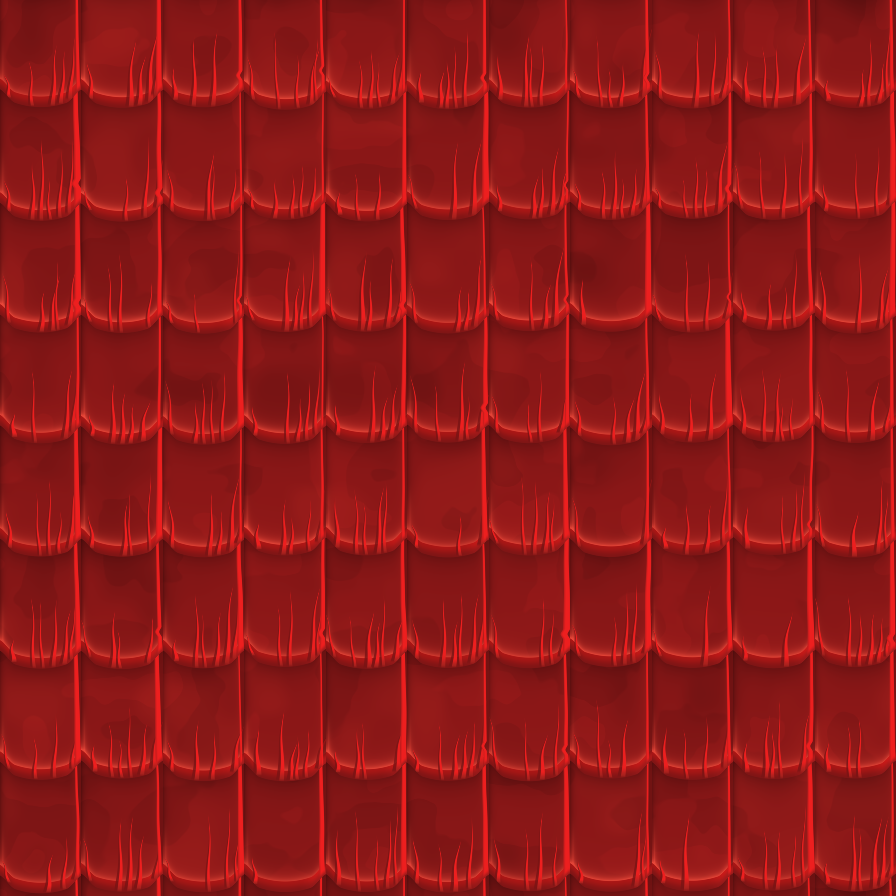
Write a Shadertoy shader that draws this texture.

```glsl
// Red roof of overlapping rounded shingles with lit ridges, bevelled rims and tapering cracks.
#define COLS 11.0
#define ROWS 8.0
#define RIM 0.095
#define CURVE 0.16
#define RIDGE 0.034
#define CRACKS 6
#define CRACK_WIDTH 0.026
#define DARK vec3(0.47, 0.078, 0.078)
#define BASE vec3(0.54, 0.09, 0.09)
#define WARM vec3(0.65, 0.13, 0.115)
#define BRIGHT vec3(0.93, 0.12, 0.12)
#define PALE vec3(0.93, 0.29, 0.23)

float hash(vec2 p) {
    vec3 q = fract(vec3(p.xyx) * 0.1031);
    q += dot(q, q.yzx + 33.33);
    return fract((q.x + q.y) * q.z);
}

// Value noise that wraps after the given period
float noise(vec2 p, float period) {
    vec2 i = floor(p), f = fract(p);
    vec2 w = f * f * (3.0 - 2.0 * f);
    vec2 a = mod(i, period), b = mod(i + 1.0, period);
    return mix(mix(hash(a), hash(vec2(b.x, a.y)), w.x),
               mix(hash(vec2(a.x, b.y)), hash(b), w.x), w.y);
}

// Random value per shingle and channel, wrapping around the canvas
float tileHash(vec2 id, float channel) {
    return hash(mod(id, vec2(COLS, ROWS)) + channel * vec2(17.0, 29.0) + 3.0);
}

// Height of the lower edge of a shingle: a shallow arc with clipped corners
float lowerEdge(float u, vec2 id) {
    float s = abs(2.0 * u - 1.0);
    float arc = CURVE * (0.6 * s * s + 0.4 * smoothstep(0.62, 1.0, s));
    return 0.02 + 0.03 * tileHash(id, 1.0) + arc;
}

// Painted stains: faint clouds plus flat, firm-edged patches
vec3 stainedRed(vec2 uv) {
    float cloud = 0.6 * noise(uv * 9.0, 9.0) + 0.4 * noise(uv * 23.0 + 5.0, 23.0);
    float patches = noise(uv * 21.0 + 0.3 * noise(uv * 60.0, 60.0), 21.0);
    vec3 col = mix(DARK, BASE, smoothstep(0.12, 0.45, cloud));
    col = mix(col, WARM, 0.35 * smoothstep(0.62, 0.85, cloud));
    col *= 1.0 - 0.07 * smoothstep(0.72, 0.75, patches);
    return col * (1.0 + 0.06 * smoothstep(0.25, 0.22, patches));
}

vec3 shingle(float u, float v, vec2 id, vec2 uv, vec2 aa) {
    float rise = v - lowerEdge(u, id);
    float cover = 1.0 + lowerEdge(u, id + vec2(0, 1)) - v;
    float face = smoothstep(RIM - aa.y, RIM + aa.y, rise);
    vec3 col = stainedRed(uv) * (0.98 + 0.04 * tileHash(id, 2.0));

    // Shadows cast by the row above and by the ridge on the left
    col *= 1.0 - 0.22 * exp(-max(cover, 0.0) * 9.0);
    col *= 1.0 - 0.28 * exp(-u * 26.0) * smoothstep(0.1, 0.6, v);

    // Light gathered along the bevel and the lower left side
    float inner = max(rise - RIM, 0.0);
    float lit = 0.65 + 0.35 * tileHash(id, 3.0);
    float side = exp(-abs(u - 0.035) * 45.0) * smoothstep(0.75, 0.2, v);
    col = mix(col, WARM, 0.6 * exp(-inner * 9.0));
    col = mix(col, PALE, lit * min(0.95 * exp(-inner * 30.0) + 0.55 * side, 0.95));

    // Thickness of the shingle below the bevel
    vec3 rimColor = mix(DARK * 1.12, vec3(0.70, 0.09, 0.085), smoothstep(0.0, RIM, rise));
    rimColor *= 0.95 + 0.25 * smoothstep(0.65, 1.0, u);
    col = mix(rimColor, col, face);

    // Cracks: one short at the left, the others gathered toward the right
    float shift = 0.10 * (tileHash(id, 8.0) - 0.5);
    for (int i = 0; i < CRACKS; i++) {
        float k = float(i), r = tileHash(id, 10.0 + k), s = tileHash(id, 20.0 + k);
        if (i > 0 && s < 0.30) continue;
        float root = i == 0 ? 0.09 + 0.07 * r : 0.30 + 0.115 * k + shift + 0.06 * (r - 0.5);
        float tall = i == 0 ? 0.20 + 0.35 * s * s : 0.34 + 0.40 * fract(s * 7.3 + r);
        float t = (v - lowerEdge(root, id) - 0.01) / tall;
        float bend = 0.012 * cos(t * 7.0 + 6.0 * r);
        float lean = (0.12 * (root - 0.5) + 0.08 * (r - 0.4)) * t * (0.4 + t) + bend;
        float dx = u - root - lean;
        float w = CRACK_WIDTH * (0.6 + 0.6 * r) * pow(clamp(1.0 - t, 0.0, 1.0), 1.15);
        float span = smoothstep(-0.03, 0.03, t) * smoothstep(1.0, 0.85, t);
        float groove = smoothstep(w + aa.x, w - aa.x, abs(dx + 1.2 * w));
        float flank = smoothstep(w + aa.x, w - aa.x, abs(dx - 0.3 * w));
        col = mix(col, DARK, 0.8 * span * groove);
        col = mix(col, mix(WARM, BRIGHT, smoothstep(0.0, 0.18, t)), span * flank);
    }

    // Bright ridge on the right side, wavy, of uneven weight, chipped near its foot
    float wave = noise(vec2(v * 3.0, tileHash(id, 4.0) * 40.0), 64.0) - 0.5;
    float chipAt = 0.27 + 0.10 * tileHash(id, 5.0);
    float chip = step(0.75, tileHash(id, 6.0)) * smoothstep(0.05, 0.0, abs(v - chipAt));
    float slant = 0.05 * (tileHash(id, 9.0) - 0.3) * (v - 0.3);
    float dx = u - 0.955 - 0.02 * wave + slant + 0.03 * chip;
    float w = RIDGE * (0.35 + 0.85 * tileHash(id, 7.0)) * mix(1.2, 0.75, v);
    float ridge = smoothstep(w + aa.x, w - aa.x, abs(dx));
    col = mix(col, DARK * 0.88, 0.7 * smoothstep(0.0, 0.02, dx) * smoothstep(0.02, 0.1, rise));
    col = mix(col, WARM, 0.4 * exp(-abs(dx) * 32.0) * step(dx, 0.0));
    vec3 ridgeColor = mix(vec3(0.77, 0.11, 0.11), BRIGHT, smoothstep(-w, -0.2 * w, dx));
    return mix(col, ridgeColor, ridge * smoothstep(0.0, 0.06, rise));
}

void mainImage(out vec4 fragColor, in vec2 fragCoord) {
    vec2 uv = fragCoord / iResolution.xy;
    vec2 p = uv * vec2(COLS, ROWS), aa = 0.6 * vec2(COLS, ROWS) / iResolution.xy;
    vec2 id = floor(p), f = p - id;

    // The shingle of this row overlaps the one below it
    vec3 front = shingle(f.x, f.y, id, uv, aa);
    vec3 under = shingle(f.x, f.y + 1.0, id - vec2(0, 1), uv, aa);
    float overlap = f.y - lowerEdge(f.x, id);
    fragColor = vec4(mix(under, front, smoothstep(-aa.y, aa.y, overlap)), 1.0);
}
```
